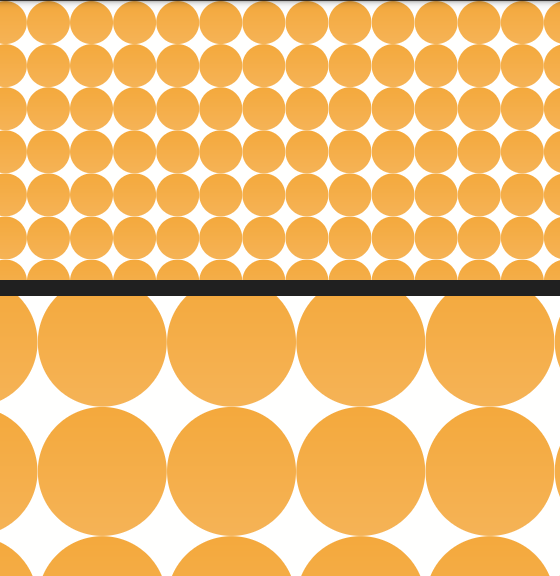
Top, the full canvas; bottom, a detail of the centre.
Give the GLSL for this pattern, as a Shadertoy shader.

```glsl
// Square grid of touching orange discs on white, under a thin dark top edge with a soft shadow.

#define PITCH 0.15385              // grid spacing, in canvas heights
#define GRID_LEFT 0.0961           // first full column's left side
#define GRID_TOP 0.0037            // first row's distance from the top
#define DISC_RADIUS 0.499          // in units of PITCH
#define DISC_TOP vec3(0.957, 0.662, 0.237)
#define DISC_BOTTOM vec3(0.961, 0.702, 0.338)
#define PAPER vec3(1.0, 1.0, 0.998)
#define EDGE_COLOR vec3(0.09, 0.08, 0.08)
#define EDGE_HEIGHT 0.0028
#define SHADOW_DEPTH 0.009
#define SHADOW_STRENGTH 0.32

// Coverage of a shape from its signed distance, softened over one pixel
float coverage(float dist, float pixel) {
    return clamp(0.5 - dist / pixel, 0.0, 1.0);
}

// Disc with a vertical gradient; cell runs 0..1 from its top left
vec3 discTile(vec2 cell, float pixel) {
    float disc = coverage(length(cell - 0.5) - DISC_RADIUS, pixel);
    vec3 fill = mix(DISC_TOP, DISC_BOTTOM, cell.y);
    return mix(PAPER, fill, disc);
}

void mainImage(out vec4 fragColor, in vec2 fragCoord) {
    float pixel = 1.0 / iResolution.y;

    // Canvas position measured from the top left
    vec2 pos = vec2(fragCoord.x, iResolution.y - fragCoord.y) * pixel;

    // Repeating discs
    vec2 cell = fract((pos - vec2(GRID_LEFT, GRID_TOP)) / PITCH);
    vec3 color = discTile(cell, pixel / PITCH);

    // Shadow, then the dark edge that casts it
    float below = max(pos.y - EDGE_HEIGHT, 0.0);
    color *= 1.0 - SHADOW_STRENGTH * exp(-below / SHADOW_DEPTH);
    color = mix(color, EDGE_COLOR, coverage(pos.y - EDGE_HEIGHT, pixel));

    fragColor = vec4(color, 1.0);
}
```
